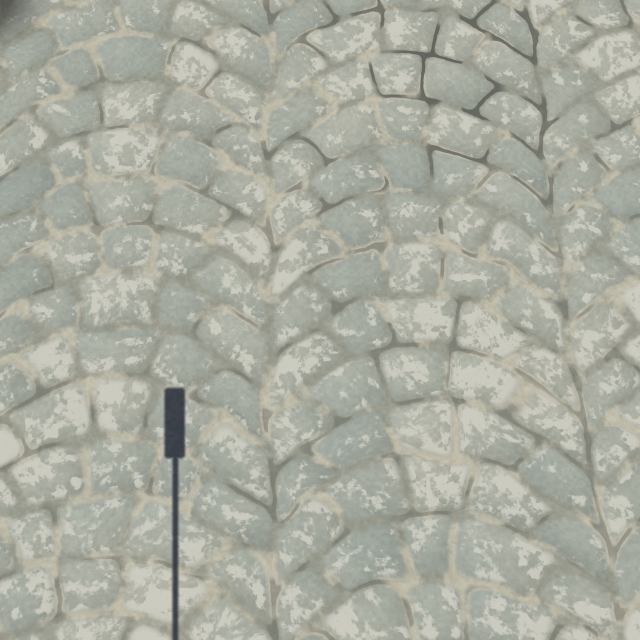
A WebGL 1 fragment shader for this texture:

```glsl
precision highp float;
uniform vec2 u_resolution;

// Layout
const float ARCH_WIDTH = 0.55;
const float ARCH_DROP = 0.135;
const float ROW_HEIGHT = 0.103;
const float STONES_PER_ARCH = 5.0;
const float VALLEY_X = 0.42;
const vec2 PERSPECTIVE = vec2(0.35, 0.25);
const float WOBBLE = 0.022;
const float JITTER = 0.42;
// Joints
const float JOINT_WIDTH = 0.011;
const float CRACK_WIDTH = 0.0035;
const float CORNER_ROUNDING = 0.018;
// Colours
const vec3 STONE_COOL = vec3(0.615, 0.645, 0.610);
const vec3 STONE_WARM = vec3(0.690, 0.695, 0.645);
const vec3 SCUFF = vec3(0.815, 0.810, 0.765);
const vec3 MORTAR = vec3(0.590, 0.595, 0.540);
const vec3 SAND = vec3(0.780, 0.755, 0.675);
const vec3 CRACK = vec3(0.360, 0.370, 0.350);
const vec3 SHADOW = vec3(0.200, 0.220, 0.260);

float hash(vec2 p) {
  return fract(sin(dot(p, vec2(127.1, 311.7))) * 43758.5453);
}

float noise(vec2 p) {
  vec2 i = floor(p), f = fract(p);
  f = f * f * (3.0 - 2.0 * f);
  return mix(mix(hash(i), hash(i + vec2(1.0, 0.0)), f.x),
             mix(hash(i + vec2(0.0, 1.0)), hash(i + 1.0), f.x), f.y);
}

float fbm(vec2 p) {
  float sum = 0.0, amp = 0.533;
  for (int i = 0; i < 4; i++) {
    sum += amp * noise(p);
    p = mat2(1.6, 1.2, -1.2, 1.6) * p + 7.3;
    amp *= 0.5;
  }
  return sum;
}

float smoothMin(float a, float b, float k) {
  float h = max(k - abs(a - b), 0.0) / k;
  return min(a, b) - 0.25 * h * h * k;
}

// Jittered position of a joint along its row
float jointAt(float i, vec2 rowId) {
  return i + JITTER * (hash(vec2(i, 0.0) + rowId * vec2(17.3, 5.7)) - 0.5);
}

// Distance to the joint (x), position inside the stone (yz), stone seed (w)
vec4 cobbles(vec2 q) {
  float halfWidth = 0.5 * ARCH_WIDTH;
  float arch = floor(q.x / ARCH_WIDTH);
  float x = q.x - (arch + 0.5) * ARCH_WIDTH;
  float t = x / halfWidth;
  float v = (q.y + ARCH_DROP * t * t) / ROW_HEIGHT + 0.37 * arch;
  float row = floor(v), fv = v - row;
  float slope = -2.0 * ARCH_DROP * t / halfWidth;
  vec2 rowId = vec2(arch, row);
  // Cross joints run square to the arc
  float stoneWidth = ARCH_WIDTH / STONES_PER_ARCH;
  float u = (x + slope * (fv - 0.5) * ROW_HEIGHT + halfWidth) / stoneWidth;
  float i = floor(u);
  i += step(jointAt(i + 1.0, rowId), u) - step(u, jointAt(i, rowId));
  i = clamp(i, 0.0, STONES_PER_ARCH - 1.0);
  float left = i < 0.5 ? 9.0 : u - jointAt(i, rowId);
  float right = i > STONES_PER_ARCH - 1.5 ? 9.0 : jointAt(i + 1.0, rowId) - u;
  float across = min(min(left, right) * stoneWidth, halfWidth - abs(x));
  float along = min(fv, 1.0 - fv) * ROW_HEIGHT * inversesqrt(1.0 + slope * slope);
  float d = smoothMin(across, along, CORNER_ROUNDING);
  return vec4(d, u - i - 0.5, fv - 0.5, hash(rowId * 3.1 + i * 11.9));
}

float boxDistance(vec2 p, vec2 halfSize, float radius) {
  vec2 e = abs(p) - halfSize + radius;
  return length(max(e, 0.0)) + min(max(e.x, e.y), 0.0) - radius;
}

void main() {
  vec2 uv = gl_FragCoord.xy / u_resolution;
  float px = 1.0 / min(u_resolution.x, u_resolution.y);
  // Receding ground with uneven setting
  vec2 q = vec2(uv.x - VALLEY_X, uv.y) * (1.0 + PERSPECTIVE * uv.y);
  q += WOBBLE * (vec2(noise(q * 13.0), noise(q * 13.0 + 40.0)) - 0.5);
  q += 0.006 * (vec2(fbm(q * 45.0), fbm(q * 45.0 + 20.0)) - 0.5);
  vec4 stone = cobbles(q);
  float broad = fbm(q * 7.0 + 3.0), fine = fbm(q * 48.0), grain = fbm(q * 150.0);
  // Domed stones, lit from the upper left
  vec3 color = mix(STONE_COOL, STONE_WARM, clamp(0.5 * stone.w + 1.5 * broad - 0.45, 0.0, 1.0));
  color *= 0.965 + 0.05 * smoothstep(0.0, 0.035, stone.x);
  color += 0.045 * (stone.z - stone.y) + 0.09 * (grain - 0.5);
  // Pale scuffs, heavier on some stones and near the bottom
  float wear = 0.58 * fine + 0.25 * grain + 0.35 * broad + 0.13 * stone.w - 0.10 * uv.y;
  color = mix(color, SCUFF, 0.85 * smoothstep(0.61, 0.73, wear) * smoothstep(0.002, 0.016, stone.x));
  // Mortar, loose sand and open cracks
  float mortar = 1.0 - smoothstep(0.25 * JOINT_WIDTH, JOINT_WIDTH, stone.x);
  float sand = smoothstep(0.48, 0.66, noise(q * 19.0 + 9.0) * 0.6 + fine * 0.45);
  color = mix(color, mix(MORTAR, SAND, sand) + 0.1 * (grain - 0.5), 0.75 * mortar);
  float brokenArea = exp(-18.0 * dot(uv - vec2(0.70, 0.90), uv - vec2(0.70, 0.90)));
  float gap = smoothstep(0.58, 0.78, noise(q * 24.0 + 60.0) + 0.25 * brokenArea);
  float crack = 1.0 - smoothstep(CRACK_WIDTH - px, CRACK_WIDTH + px, stone.x);
  color = mix(color, CRACK, crack * gap * (0.4 + 0.5 * brokenArea));
  // Shadows: a pole with a block on top, and a dim corner
  float block = boxDistance(uv - vec2(0.273, 0.339), vec2(0.016, 0.055), 0.006);
  float pole = boxDistance(uv - vec2(0.274, 0.13), vec2(0.0045, 0.16), 0.002);
  float shade = 1.0 - smoothstep(-0.002 - px, 0.002 + px, min(block, pole));
  color = mix(color, SHADOW + 0.04 * (grain - 0.5), 0.93 * shade);
  color *= 1.0 - 0.45 * (1.0 - smoothstep(0.0, 0.09, length(uv - vec2(0.0, 1.0))));
  gl_FragColor = vec4(color, 1.0);
}
```
